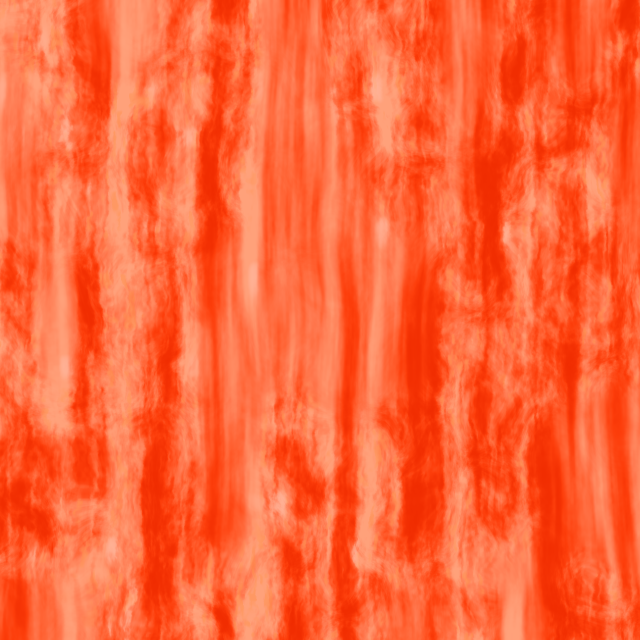
Give the GLSL for this texture, as a Shadertoy shader.

```glsl
// Draws vertical coral-orange bands with smeared streaks, cloudy mottling and fine fibres.

const float TAU = 6.2831853;
const vec3 YELLOW_FIBRE = vec3(1.0, 0.55, 0.25);
const vec3 PALE_PINK = vec3(1.0, 0.76, 0.69);

// Hash without sine, returning 0 to 1
float hash(vec2 cell) {
    vec3 p = fract(vec3(cell.xyx) * 0.1031);
    p += dot(p, p.yzx + 33.33);
    return fract((p.x + p.y) * p.z);
}

// Smooth value noise, centred on zero
float noise(vec2 p) {
    vec2 cell = floor(p);
    vec2 f = p - cell;
    f = f * f * f * (f * (f * 6.0 - 15.0) + 10.0);
    float lower = mix(hash(cell), hash(cell + vec2(1, 0)), f.x);
    float upper = mix(hash(cell + vec2(0, 1)), hash(cell + vec2(1, 1)), f.x);
    return mix(lower, upper, f.y) - 0.5;
}

// Rotated octaves for the mottled areas
float clouds(vec2 p) {
    float sum = 0.0;
    float weight = 0.6;
    for (int i = 0; i < 5; i++) {
        sum += weight * noise(p);
        p = mat2(1.6, 1.2, -1.2, 1.6) * p + 17.3;
        weight *= 0.58;
    }
    return sum;
}

// Stretched noise: density across and along the grain
float streaks(vec2 p, float across, float along, float seed) {
    return noise(p * vec2(across, along) + seed);
}

// Pale ridge with a steep dark edge, then a softer second dark band
float ridges(float x, float count) {
    float phase = pow(fract(x * count - 0.47), 0.7);
    return cos(2.0 * TAU * phase);
}

// Colour ramp from deep red-orange to light salmon
vec3 coralRamp(float tone) {
    const vec3 colours[7] = vec3[7](
        vec3(0.94, 0.17, 0.00), vec3(0.99, 0.24, 0.04), vec3(1.00, 0.34, 0.15),
        vec3(1.00, 0.41, 0.23), vec3(1.00, 0.47, 0.31), vec3(1.00, 0.54, 0.38),
        vec3(1.00, 0.63, 0.48));
    const float stops[7] = float[7](0.0, 0.105, 0.305, 0.495, 0.68, 0.845, 0.97);
    vec3 colour = colours[0];
    for (int i = 1; i < 7; i++) {
        float blend = clamp((tone - stops[i - 1]) / (stops[i] - stops[i - 1]), 0.0, 1.0);
        colour = mix(colour, colours[i], blend);
    }
    return colour;
}

void mainImage(out vec4 fragColor, in vec2 fragCoord) {
    vec2 uv = fragCoord / iResolution.y;

    // Mottled areas alternate with smoothly smeared ones
    float mottled = smoothstep(-0.2, 0.12, streaks(uv, 11.0, 4.0, 41.0));

    // Bend the grain gently, with rougher edges where mottled
    vec2 p = uv;
    p.x += 0.028 * streaks(uv, 5.0, 3.0, 5.0);
    p.x += 0.012 * streaks(uv, 15.0, 8.0, 71.0);
    p.x += 0.012 * mottled * clouds(uv * vec2(34.0, 28.0) + 9.0);

    // Broad bands and long streaks
    float shade = 0.12 * ridges(p.x, 4.7);
    shade += 0.33 * streaks(p, 15.0, 2.2, 13.0);
    shade += 0.36 * streaks(p, 31.0, 4.5, 29.0);
    shade += 0.26 * streaks(p, 64.0, 5.0, 53.0);

    // Cloudy blotches, warped into wisps
    vec2 wisp = uv * vec2(27.0, 18.0);
    wisp += 1.2 * vec2(noise(wisp * 0.7 + 3.0), noise(wisp * 0.7 + 31.0));
    shade += mix(0.16, 0.68, mottled) * clouds(wisp);

    // Fine fibres and grain
    float fibre = streaks(p, 125.0, 9.0, 83.0);
    float hair = streaks(p, 230.0, 28.0, 151.0);
    float grain = noise(p * vec2(210.0, 120.0));
    shade += 0.18 * fibre + mix(0.07, 0.13, mottled) * hair;
    shade += mix(0.03, 0.12, mottled) * grain;

    // Spread the bell-shaped shade evenly over the ramp
    float tone = 1.0 / (1.0 + exp(-8.4 * (shade - 0.012)));
    vec3 colour = coralRamp(tone);

    // Yellowish fibres in the light parts
    float yellow = smoothstep(0.1, 0.45, streaks(p, 110.0, 32.0, 97.0) + 0.4 * grain);
    colour = mix(colour, YELLOW_FIBRE, 0.4 * yellow * mottled * smoothstep(0.45, 0.8, tone));

    // Rare pale smudges
    float smudge = smoothstep(0.33, 0.48, streaks(p, 30.0, 14.0, 113.0));
    colour = mix(colour, PALE_PINK, 0.5 * smudge * smoothstep(0.6, 0.95, tone));

    fragColor = vec4(colour, 1.0);
}
```
